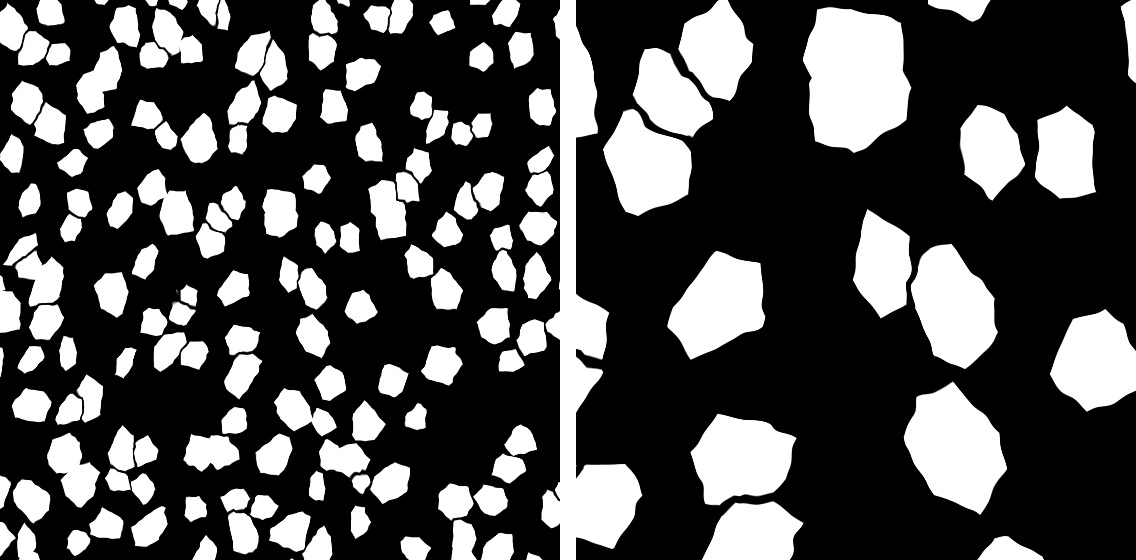
Left, the full canvas; right, a detail of the centre.
Give the GLSL for this pattern, as a WebGL 2 fragment shader.

```glsl
#version 300 es
precision highp float;
// Scattered white grains on black: one angular, mostly upright pebble per
// jittered grid cell, each cut from random half-planes. Touching grains are
// either fused or parted by a hairline along their shared border.
uniform vec2 u_resolution;
out vec4 fragColor;

const float TAU = 6.28319;
const float CELLS = 13.0;
const int SIDES = 7;

vec2 hash2(vec3 p) {
    p = fract(p * vec3(0.1031, 0.1030, 0.0973));
    p += dot(p, p.yzx + 33.33);
    return fract((p.xx + p.yz) * p.zy);
}

float valueNoise(vec2 p) {
    vec2 i = floor(p), f = fract(p);
    f = f * f * (3.0 - 2.0 * f);
    float bottom = mix(hash2(vec3(i, 71.0)).x, hash2(vec3(i + vec2(1, 0), 71.0)).x, f.x);
    float top = mix(hash2(vec3(i + vec2(0, 1), 71.0)).x, hash2(vec3(i + vec2(1, 1), 71.0)).x, f.x);
    return mix(bottom, top, f.y);
}

// Approximate signed distance to the grain owned by a cell
float grainDistance(vec2 p, vec2 cell) {
    vec2 shape = hash2(vec3(cell, 2.0));
    vec2 pose = hash2(vec3(cell, 3.0));
    float radius = mix(0.022, 0.037, shape.x);
    float stretch = mix(0.96, 1.36, shape.y);

    // Tilt, lengthen and narrow towards the top
    float tilt = (pose.x - 0.62) * 1.3;
    p = mat2(cos(tilt), -sin(tilt), sin(tilt), cos(tilt)) * p;
    p *= vec2(stretch, 1.0 / stretch);
    p.x *= 1.0 + 0.35 * (pose.y - 0.3) * clamp(p.y / radius, -1.0, 1.0);

    // Uneven polygon whose longest tips are rounded off
    float d = length(p) - 1.2 * radius;
    for (int i = 0; i < SIDES; i++) {
        vec2 side = hash2(vec3(cell, 10.0 + float(i)));
        float angle = TAU * (float(i) + 0.8 * side.x) / float(SIDES);
        d = max(d, dot(p, vec2(cos(angle), sin(angle))) - radius * mix(0.74, 1.04, side.y));
    }
    return d;
}

void main() {
    vec2 uv = gl_FragCoord.xy / u_resolution.y;
    float pixel = 1.0 / u_resolution.y;

    // Slightly ragged outlines
    vec2 ragged = vec2(valueNoise(uv * 95.0 + 40.0), valueNoise(uv * 95.0 + 190.0)) - 0.5;
    vec2 p = uv + 0.004 * ragged;

    // Nearest and second nearest grain
    vec2 home = floor(p * CELLS);
    vec2 nearestCell = vec2(0.0), secondCell = vec2(0.0);
    float nearest = 1.0, second = 1.0;
    for (int y = -1; y <= 1; y++) {
        for (int x = -1; x <= 1; x++) {
            vec2 cell = home + vec2(x, y);
            vec2 id = cell + 20.0;
            float density = 0.8 + 0.6 * (valueNoise(id * 0.4) - 0.5);
            if (hash2(vec3(id, 5.0)).x > density) continue;

            vec2 center = (cell + 0.5 + 0.86 * (hash2(vec3(id, 1.0)) - 0.5)) / CELLS;
            float d = grainDistance(p - center, id);
            if (d < nearest) {
                second = nearest;
                secondCell = nearestCell;
                nearest = d;
                nearestCell = id;
            } else if (d < second) {
                second = d;
                secondCell = id;
            }
        }
    }

    // Hairline between most touching pairs; the others stay fused
    float edge = nearest;
    if (hash2(vec3(nearestCell + secondCell, 9.0)).x > 0.3)
        edge = max(edge, 0.5 * (0.0036 - (second - nearest)));

    float grain = 1.0 - smoothstep(-0.6 * pixel, 0.6 * pixel, edge);
    fragColor = vec4(vec3(grain), 1.0);
}
```
